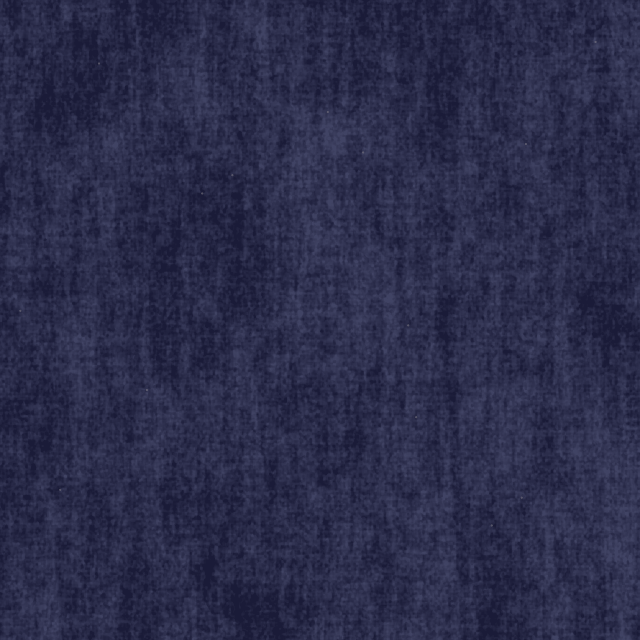
Reproduce this texture procedurally as a WebGL 1 fragment shader.

```glsl
precision highp float;

uniform vec2 u_resolution;

float hash(vec2 p) {
  vec3 q = fract(vec3(p.xyx) * vec3(0.1031, 0.1030, 0.0973));
  q += dot(q, q.yzx + 33.33);
  return fract((q.x + q.y) * q.z);
}

// Smooth cellular noise, centred on zero
float cells(vec2 p, float seed) {
  vec2 cell = floor(p);
  float total = 0.0;
  float weights = 0.0;
  for (int y = -1; y <= 1; y++) {
    for (int x = -1; x <= 1; x++) {
      vec2 id = cell + vec2(float(x), float(y));
      vec2 jitter = vec2(hash(id + seed), hash(id + seed + 57.0));
      vec2 offset = id + 0.15 + 0.7 * jitter - p;
      float weight = exp(-6.0 * dot(offset, offset));
      total += weight * hash(id + seed + 113.0);
      weights += weight;
    }
  }
  return total / weights - 0.5;
}

// Rare pale flecks of lint
float lint(vec2 uv) {
  vec2 p = uv * 24.0;
  vec2 id = floor(p);
  vec2 center = 0.2 + 0.6 * vec2(hash(id + 7.0), hash(id + 31.0));
  float fleck = 1.0 - smoothstep(0.02, 0.06, length(fract(p) - center));
  return fleck * step(0.965, hash(id + 71.0));
}

void main() {
  vec2 uv = gl_FragCoord.xy / u_resolution;
  vec2 bent = uv + 0.006 * vec2(sin(uv.y * 23.0 + 2.0 * sin(uv.x * 9.0)),
                                sin(uv.x * 31.0 + 1.5 * sin(uv.y * 13.0)));

  // Worn clouds and patches
  float clouds = cells(bent * vec2(5.0, 4.0), 11.0);
  float patches = cells(bent * vec2(17.0, 12.0), 23.0);
  float scuffs = cells(bent * vec2(48.0, 34.0), 37.0);

  // Brushed streaks along the warp, fainter ones across
  float streaks = cells(uv * vec2(60.0, 5.0), 41.0);
  float fibres = cells(uv * vec2(150.0, 24.0), 53.0);
  float weft = cells(uv * vec2(32.0, 170.0), 67.0);

  // Yarn grain and woven ribs
  float grain = cells(uv * vec2(230.0, 150.0), 79.0);
  float fuzz = cells(uv * vec2(250.0, 256.0), 97.0);
  float ribs = sin(uv.x * 1070.0 + 3.0 * patches) + sin(uv.y * 1010.0 + 3.0 * streaks);

  float tone = 0.4 + 0.42 * clouds + 0.4 * patches + 0.3 * scuffs
             + 0.4 * streaks + 0.45 * fibres + 0.35 * weft
             + 0.6 * grain + 0.55 * fuzz + 0.035 * ribs;
  tone -= 0.12 * (1.0 - smoothstep(0.0, 0.06, uv.x));

  vec3 shadowNavy = vec3(0.12, 0.125, 0.238);
  vec3 wornIndigo = vec3(0.23, 0.24, 0.365);
  vec3 color = mix(shadowNavy, wornIndigo, clamp(tone, -0.15, 1.2));
  color = mix(color, vec3(0.46, 0.45, 0.50), 0.6 * lint(uv));
  gl_FragColor = vec4(color, 1.0);
}
```
